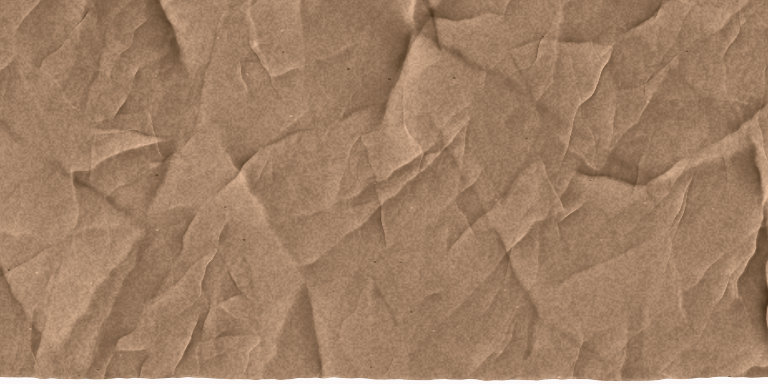
Write a WebGL 2 fragment shader that draws this texture.

```glsl
#version 300 es
precision highp float;

uniform vec2 u_resolution;
out vec4 fragColor;

const vec2 LIGHT = vec2(-0.85, 0.53);

vec2 hash2(vec2 p) {
    vec3 q = fract(p.xyx * vec3(0.1031, 0.1030, 0.0973));
    q += dot(q, q.yzx + 33.33);
    return fract((q.xx + q.yz) * q.zy);
}

float noise(vec2 p) {
    vec2 i = floor(p), f = fract(p);
    f = f * f * (3.0 - 2.0 * f);
    return mix(mix(hash2(i).x, hash2(i + vec2(1, 0)).x, f.x),
               mix(hash2(i + vec2(0, 1)).x, hash2(i + vec2(1, 1)).x, f.x), f.y);
}

float fbm(vec2 p) {
    float sum = 0.0, amp = 0.5;
    for (int i = 0; i < 4; i++) {
        sum += amp * noise(p);
        p = mat2(1.6, 1.2, -1.2, 1.6) * p + 7.3;
        amp *= 0.5;
    }
    return sum / 0.9375;
}

vec2 node(vec2 id) {
    return id + 0.05 + 0.9 * hash2(id + 41.0);
}

// Light on one fold from a to b: two flanks of unequal width and a worn crest
float crease(vec2 p, vec2 a, vec2 b, vec2 key, vec2 shape, float soft, float wear) {
    vec2 along = normalize(b - a), normal = vec2(-along.y, along.x);
    float t = dot(p - a, along) / length(b - a);
    float s = dot(p - a, normal), d = abs(s);
    float taper = smoothstep(-0.15, 0.2, t) * (1.0 - smoothstep(0.8, 1.15, t));
    float ridge = key.y < 0.65 ? 1.0 : -1.0;
    float width = s > 0.0 ? mix(0.06, 0.27, shape.x) : mix(0.06, 0.27, shape.y);
    float flank = 0.55 * exp(-d / width) + 0.7 * exp(-d / 0.045);
    float facing = dot(normal, LIGHT) * ridge * s / (d + soft);
    float crest = ridge * 0.4 * wear * exp(-s * s / 0.0009);
    return taper * (0.12 + 1.2 * key.x * key.x) * (facing * flank + crest);
}

// Network of folds joining neighbouring scattered nodes
float folds(vec2 p) {
    float soft = mix(0.004, 0.03, noise(p * 2.5 + 8.0));
    float wear = noise(p * 13.0 + 20.0) + 0.5 * noise(p * 29.0);
    float patchy = 0.3 + 1.4 * smoothstep(0.15, 0.85, noise(p * 2.1 + 5.0));
    float light = 0.0;
    for (int y = -2; y <= 2; y++)
    for (int x = -2; x <= 2; x++) {
        vec2 id = floor(p) + vec2(x, y);
        vec2 pick = floor(hash2(id + 70.0) * 3.0) - 1.0;
        vec2 start = node(id), shape = hash2(id + 130.0);
        light += crease(p, start, node(id + vec2(pick.x, 1)), hash2(id + 90.0), shape, soft, wear);
        light += 0.8 * crease(p, start, node(id + vec2(1, pick.y)), hash2(id + 190.0), shape.yx, soft, wear);
    }
    return light * patchy;
}

float wrinkleHeight(vec2 p) {
    float sum = 0.0, amp = 1.0;
    p *= 6.0;
    for (int i = 0; i < 4; i++) {
        sum -= amp * abs(2.0 * noise(p) - 1.0);
        p = mat2(1.6, 1.2, -1.2, 1.6) * p + 11.7;
        amp *= 0.5;
    }
    return sum;
}

void main() {
    vec2 uv = gl_FragCoord.xy / u_resolution.y;
    float pixel = 1.0 / u_resolution.y;

    // Bend the folds so none runs perfectly straight
    vec2 p = uv + 0.045 * (vec2(fbm(uv * 5.0), fbm(uv * 5.0 + 30.0)) - 0.5);
    p += 0.014 * (vec2(noise(uv * 26.0), noise(uv * 26.0 + 60.0)) - 0.5);

    // Large, medium and fine folds over slow undulations
    float tone = 0.5 + 0.35 * (fbm(uv * 3.0 + 12.0) - 0.5);
    tone += 0.78 * folds(mat2(0.97, -0.24, 0.24, 0.97) * p * vec2(3.3, 2.2) + 3.0);
    tone += 0.62 * folds(mat2(0.91, 0.41, -0.41, 0.91) * p * vec2(6.2, 4.4) + 17.0);
    float crumpled = smoothstep(0.36, 0.64, fbm(uv * 3.5 + 70.0));
    tone += (0.12 + 0.45 * crumpled) * folds(p * vec2(12.0, 9.0) + 33.0);

    // Small soft wrinkles lit by their slope
    float slope = wrinkleHeight(p) - wrinkleHeight(p + LIGHT * 0.005);
    tone += (0.5 + 1.1 * crumpled) * slope;

    // Fine paper grain, rougher where it catches the light
    float grain = 0.34 * (noise(uv * 231.0) - 0.5) + 0.13 * (noise(uv * 127.0 + 9.0) - 0.5);
    tone += grain * (0.7 + 0.6 * clamp(tone, 0.0, 1.2));

    // Sparse dark and pale flecks
    vec2 id = floor(uv * 18.0);
    vec2 key = hash2(id + 150.0);
    vec2 spot = fract(uv * 18.0) - 0.2 - 0.6 * hash2(id + 210.0);
    float radius = 0.02 + 0.04 * key.y;
    float fleck = 1.0 - smoothstep(radius - 0.02, radius + 0.03, length(spot * vec2(0.8, 1.2)));
    tone += fleck * (key.x > 0.97 ? -0.7 : key.x < 0.05 ? 0.5 : 0.0);

    // Compress extremes, then tint
    float t = tone - 0.5;
    tone = 0.5 + t / (1.0 + 0.3 * abs(t));
    vec3 paper = mix(vec3(0.47, 0.36, 0.265), vec3(0.77, 0.625, 0.51), tone);

    // Torn lower edge with an uneven pale lip
    float tear = 0.002 + 0.021 * fbm(vec2(uv.x * 6.0, 2.0)) + 0.003 * noise(vec2(uv.x * 45.0, 8.0));
    float above = uv.y - tear;
    paper += 0.12 * noise(vec2(uv.x * 14.0, 4.0)) * exp(-abs(above - 0.003) / 0.004);
    vec3 color = mix(vec3(0.99, 0.98, 0.98), paper, smoothstep(-0.6 * pixel, 0.6 * pixel, above));
    fragColor = vec4(clamp(color, 0.0, 1.0), 1.0);
}
```
